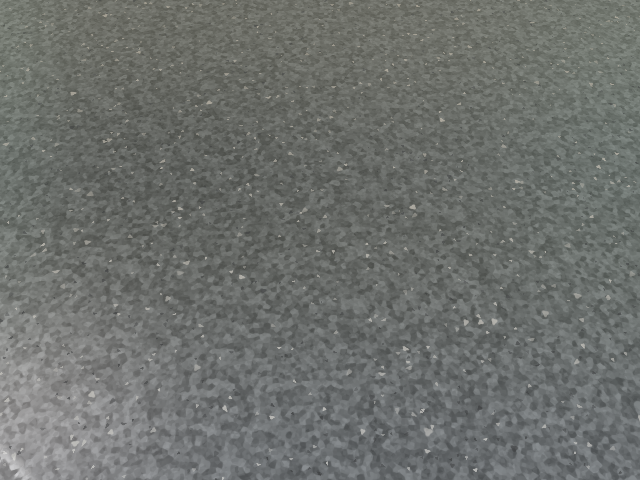
This texture is drawn by a Shadertoy shader. Its source:

```glsl
// A speckled stone floor seen at a slant, with soft light from the lower left.
// The canvas is projected onto a receding plane, where blended cellular noise
// makes the grey grain and sparse jittered cells hold pale and dark chips.

const float GRAIN_SIZE = 0.0135;
const float RECESSION = 0.42;

float hash(vec2 cell, float seed) {
    return fract(sin(dot(cell, vec2(127.1, 311.7)) + seed * 74.7) * 43758.545);
}

vec2 hash2(vec2 cell, float seed) {
    return vec2(hash(cell, seed), hash(cell, seed + 1.3));
}

// Canvas point to floor point: grains shrink and flatten towards the top.
vec2 projectToFloor(vec2 p, float centreX) {
    float nearness = 1.0 - RECESSION * p.y;
    return vec2((p.x - centreX) / nearness, p.y / nearness);
}

// Cellular grain: each cell has a random tone, blended softly at its borders.
float grainTone(vec2 p, float sharpness, float seed) {
    vec2 cell = floor(p);
    float total = 0.0;
    float weightSum = 0.0;
    for (int y = -1; y <= 1; y++) {
        for (int x = -1; x <= 1; x++) {
            vec2 id = cell + vec2(x, y);
            float d = length(id + hash2(id, seed) - p);
            float weight = exp(-sharpness * d);
            total += weight * (hash(id, seed + 4.0) - 0.5);
            weightSum += weight;
        }
    }
    return total / weightSum;
}

// Sparse angular chips; returns their coverage times a random strength.
float chips(vec2 p, float share, float maxRadius, float seed) {
    vec2 cell = floor(p);
    float cover = 0.0;
    for (int y = -1; y <= 1; y++) {
        for (int x = -1; x <= 1; x++) {
            vec2 id = cell + vec2(x, y);
            float size = hash(id, seed + 3.0);
            float radius = maxRadius * mix(0.42, 1.0, size * size * size);
            float turn = 6.283 * hash(id, seed + 5.0);
            vec2 q = p - id - hash2(id, seed);
            q = mat2(cos(turn), sin(turn), -sin(turn), cos(turn)) * q;
            q.y *= mix(1.0, 2.0, hash(id, seed + 7.0));
            float outline = 1.0 + 0.22 * sin(3.0 * atan(q.y, q.x + 1e-4) + turn);
            float d = length(q) / (radius * outline);
            float present = step(hash(id, seed + 9.0), share);
            float strength = mix(0.45, 1.0, hash(id, seed + 11.0));
            cover = max(cover, present * strength * (1.0 - smoothstep(0.7, 1.25, d)));
        }
    }
    return cover;
}

float softSpot(vec2 uv, vec2 centre, vec2 radius) {
    vec2 q = (uv - centre) / radius;
    return exp(-dot(q, q));
}

// Slow change of light and tint over the whole floor.
vec3 floorLight(vec2 uv) {
    vec3 nearGrey = vec3(0.420, 0.435, 0.445);
    vec3 midGrey = vec3(0.402, 0.412, 0.398);
    vec3 farGrey = vec3(0.440, 0.445, 0.415);
    vec3 light = mix(nearGrey, midGrey, smoothstep(0.0, 0.55, uv.y));
    light = mix(light, farGrey, smoothstep(0.6, 1.0, uv.y));
    light += vec3(0.165, 0.145, 0.140) * softSpot(uv, vec2(0.0, 0.12), vec2(0.25, 0.27));
    light += vec3(0.020, 0.040, 0.038) * softSpot(uv, vec2(1.0, 0.75), vec2(0.22, 0.45));
    light += vec3(0.030, 0.045, 0.040) * softSpot(uv, vec2(0.0, 0.8), vec2(0.09, 0.5));
    light -= 0.028 * softSpot(uv, vec2(0.27, 0.68), vec2(0.25, 0.28));
    return light;
}

void mainImage(out vec4 fragColor, in vec2 fragCoord) {
    vec2 uv = fragCoord / iResolution.xy;
    float aspect = iResolution.x / iResolution.y;
    vec2 p = vec2(uv.x * aspect, uv.y);
    vec2 grainPos = projectToFloor(p, 0.5 * aspect) / GRAIN_SIZE;
    float contrast = mix(1.0, 0.6, uv.y);

    // Grey grain in two sizes
    vec3 color = floorLight(uv);
    float tone = 0.17 * grainTone(grainPos, 13.0, 1.0);
    tone += 0.08 * grainTone(grainPos * 1.8 + 31.0, 10.0, 2.0);
    color += tone * contrast * vec3(0.98, 1.0, 1.02);

    // Dark and pale chips
    vec3 darkChip = vec3(0.24, 0.245, 0.25);
    vec3 paleChip = mix(vec3(0.76, 0.76, 0.75), vec3(0.72, 0.69, 0.63), uv.y);
    float dark = chips(grainPos / 1.5 + 17.0, 0.10, 0.36, 21.0);
    float pale = chips(grainPos / 1.6, 0.10, 0.42, 41.0);
    color = mix(color, darkChip, 0.75 * contrast * dark);
    color = mix(color, paleChip, mix(0.95, 0.75, uv.y) * pale);

    // Bright streak across the lower left corner
    float streak = abs(p.x * 0.7 + p.y * 0.75 - 0.045 + 0.12 * tone);
    float corner = 1.0 - smoothstep(0.05, 0.11, p.x);
    color += 0.15 * corner * (1.0 - smoothstep(0.003, 0.018, streak));

    fragColor = vec4(clamp(color, 0.0, 1.0), 1.0);
}
```
